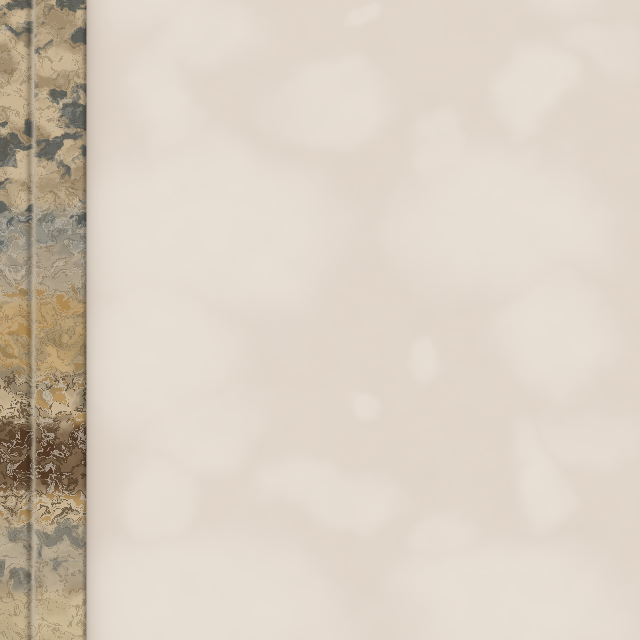
This background is drawn by a Shadertoy shader. Its source:

```glsl
// Pale mottled plaster sheet beside a weathered, marbled border strip on the left.

float hash(vec2 p) {
    return fract(sin(dot(p, vec2(127.1, 311.7))) * 43758.5453);
}

float noise(vec2 p) {
    vec2 i = floor(p), f = fract(p);
    f = f * f * (3.0 - 2.0 * f);
    return mix(mix(hash(i), hash(i + vec2(1, 0)), f.x),
               mix(hash(i + vec2(0, 1)), hash(i + vec2(1, 1)), f.x), f.y);
}

float fbm(vec2 p) {
    float sum = 0.0, amp = 0.5;
    for (int i = 0; i < 5; i++) {
        sum += amp * noise(p);
        p = mat2(1.6, 1.2, -1.2, 1.6) * p + 7.3;
        amp *= 0.5;
    }
    return sum;
}

// Soft horizontal band between two heights
float band(float y, float low, float high) {
    return smoothstep(low - 0.015, low + 0.015, y) * (1.0 - smoothstep(high - 0.015, high + 0.015, y));
}

// Soft elliptical patch that repeats up the sheet
float patchAt(vec2 p, vec2 center, vec2 radius) {
    vec2 d = p - center;
    d.y = mod(d.y + 0.304, 0.608) - 0.304;
    return 1.0 - smoothstep(0.45, 1.3, length(d / radius));
}

vec3 plaster(vec2 p) {
    vec2 warp = vec2(fbm(p * 9.0), fbm(p * 9.0 + 31.0)) - 0.48;
    vec2 q = p + warp * 0.1;

    // Broad pale clouds
    float pale = patchAt(q, vec2(0.30, 0.64), vec2(0.25, 0.14));
    pale = max(pale, patchAt(q, vec2(0.80, 0.65), vec2(0.18, 0.11)));
    pale = max(pale, patchAt(q, vec2(0.22, 0.46), vec2(0.14, 0.12)));
    pale = max(pale, patchAt(q, vec2(0.87, 0.48), vec2(0.10, 0.10)));
    pale = max(pale, 0.8 * patchAt(q, vec2(0.32, 0.95), vec2(0.09, 0.08)));

    // Smaller dabs
    pale = max(pale, 0.9 * patchAt(q, vec2(0.26, 0.83), vec2(0.06, 0.09)));
    pale = max(pale, 0.8 * patchAt(q, vec2(0.52, 0.84), vec2(0.12, 0.05)));
    pale = max(pale, patchAt(q, vec2(0.83, 0.85), vec2(0.05, 0.085)));
    pale = max(pale, 0.8 * patchAt(q, vec2(0.557, 0.976), vec2(0.03, 0.022)));
    pale = max(pale, 0.7 * patchAt(q, vec2(0.70, 0.765), vec2(0.045, 0.06)));
    pale = max(pale, 0.6 * patchAt(q, vec2(0.92, 0.93), vec2(0.07, 0.05)));
    pale = max(pale, 0.8 * patchAt(q, vec2(0.65, 0.44), vec2(0.025, 0.05)));

    vec3 color = mix(vec3(0.882, 0.837, 0.792), vec3(0.906, 0.870, 0.828), pale);
    color += 0.014 * (fbm(p * 24.0) - 0.48);

    // Shade cast by the strip
    float gap = max(p.x - 0.135, 0.0);
    color *= 1.0 - vec3(0.09, 0.105, 0.12) * exp(-gap * 55.0);
    return color * (1.0 - 0.10 * exp(-gap * 280.0));
}

vec3 marble(vec2 p) {
    float panel = step(0.053, p.x);
    vec2 q = p + panel * vec2(0.37, 0.006);
    vec2 warp = vec2(fbm(q * 38.0), fbm(q * 38.0 + 19.0)) - 0.48;
    vec2 w = q + 0.045 * warp;
    float cloud = fbm(w * vec2(24.0, 34.0));
    float fine = fbm(w * vec2(65.0, 85.0) + 11.0);
    float y = p.y + 0.025 * (cloud - 0.48);

    // Ground tint of each layer
    vec3 color = mix(vec3(0.63, 0.55, 0.43), vec3(0.79, 0.71, 0.58), smoothstep(0.3, 0.65, cloud));
    color = mix(color, vec3(0.76, 0.63, 0.42), 0.65 * band(y, 0.42, 0.54));
    color = mix(color, vec3(0.70, 0.66, 0.59), 0.6 * band(y, 0.53, 0.62));
    color = mix(color, vec3(0.69, 0.65, 0.57), 0.6 * band(y, 0.08, 0.18));
    color = mix(color, vec3(0.80, 0.73, 0.58), 0.6 * band(y, -0.1, 0.07));
    color = mix(color, vec3(0.51, 0.52, 0.50), 0.75 * band(y, 0.61, 0.675) * smoothstep(0.3, 0.55, cloud));
    color = mix(color, vec3(0.66, 0.49, 0.25), 0.6 * smoothstep(0.5, 0.65, fine) * band(y, 0.18, 0.56));

    // Slate blotches and brown belt
    float blotch = smoothstep(0.50, 0.62, fbm(w * vec2(30.0, 42.0) + 53.0));
    float slate = band(y, 0.62, 1.1) + 0.6 * band(y, 0.08, 0.20) + 0.25 * band(y, 0.34, 0.62);
    color = mix(color, vec3(0.33, 0.35, 0.34), 0.85 * blotch * slate);
    float belt = band(y, 0.235, 0.335);
    color = mix(color, vec3(0.31, 0.21, 0.13), belt * (0.55 + 0.4 * smoothstep(0.35, 0.6, fine)));

    // Thin dark veins with bright rims
    float carved = band(y, 0.19, 0.41);
    float vein = 1.0 - smoothstep(0.012, 0.04, abs(fine - 0.46));
    float rim = 1.0 - smoothstep(0.012, 0.045, abs(fine - 0.57));
    color = mix(color, vec3(0.30, 0.23, 0.15), vein * (0.25 + 0.45 * carved));
    color = mix(color, vec3(0.79, 0.76, 0.71), rim * (0.25 + 0.45 * carved + 0.25 * band(y, 0.53, 0.68)));

    // Raised seam and rounded outer edge
    float seam = p.x - 0.053;
    color *= 1.0 - 0.22 * exp(-pow((seam + 0.007) / 0.005, 2.0));
    color = mix(color, vec3(0.76, 0.72, 0.65), 0.65 * exp(-pow(seam / 0.0035, 2.0)));
    return color * (1.0 - 0.28 * smoothstep(0.126, 0.135, p.x));
}

void mainImage(out vec4 fragColor, in vec2 fragCoord) {
    vec2 uv = fragCoord / iResolution.xy;
    float edge = 1.0 / iResolution.x;
    float sheet = smoothstep(0.135 - edge, 0.135 + edge, uv.x);
    fragColor = vec4(mix(marble(uv), plaster(uv), sheet), 1.0);
}
```
